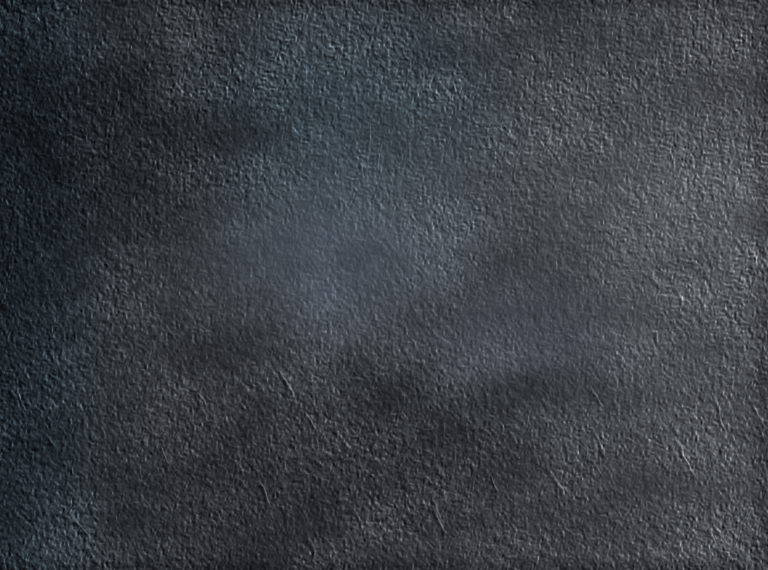
This texture is drawn by a Shadertoy shader. Its source:

```glsl
// Dark slate-blue painted canvas: broad cloudy tones under a fine embossed grain,
// with short raised scratches. Tones are soft glows plus fbm, grain is the slope
// of fine noise lit from the upper right, scratches are bent, tapered ridges.

float hash(vec2 p) {
    return fract(sin(dot(p, vec2(127.1, 311.7))) * 43758.5);
}

float noise(vec2 p) {
    vec2 i = floor(p), f = fract(p);
    f = f * f * (3.0 - 2.0 * f);
    return mix(mix(hash(i), hash(i + vec2(1, 0)), f.x),
               mix(hash(i + vec2(0, 1)), hash(i + vec2(1, 1)), f.x), f.y);
}

float fbm(vec2 p) {
    float sum = 0.0, amp = 0.5;
    for (int i = 0; i < 5; i++) {
        sum += amp * noise(p);
        p = mat2(1.6, 1.2, -1.2, 1.6) * p + 7.3;
        amp *= 0.5;
    }
    return sum;
}

// Soft elliptical spot, 1 at its centre
float glow(vec2 p, vec2 centre, vec2 radius) {
    vec2 d = (p - centre) / radius;
    return exp(-dot(d, d));
}

// Height of the paint surface: tiny pebbles, slightly taller than wide
float paintHeight(vec2 p) {
    p += 0.004 * vec2(noise(p * 75.0), noise(p * 75.0 + 31.0));
    return 0.65 * noise(p * vec2(215.0, 160.0))
         + 0.2 * noise(p * vec2(110.0, 80.0) + 17.0)
         + 0.45 * noise(p * vec2(330.0, 250.0) + 53.0);
}

// Lit ridges minus their shadows
float scratches(vec2 p, float aspect) {
    float light = 0.0;
    float width = max(0.0026, 0.8 / iResolution.y);
    for (int i = 0; i < 46; i++) {
        float id = float(i);
        float pick = hash(vec2(id, 1.7));
        vec2 centre = vec2(aspect * hash(vec2(id, 4.1)), 0.03 + 0.3 * pick);
        float lean = 0.25 + 0.4 * hash(vec2(id, 6.3));
        float bend = 5.0 * (hash(vec2(id, 8.9)) - 0.5);
        // A few curved marks sit in the upper middle
        if (i % 5 == 0) {
            centre = vec2(aspect * (0.38 + 0.25 * hash(vec2(id, 4.1))), 0.58 + 0.3 * pick);
            lean = 0.5 * hash(vec2(id, 6.3)) - 0.2;
            bend = 18.0 * (hash(vec2(id, 8.9)) - 0.4);
        }
        float halfLength = 0.015 + 0.03 * hash(vec2(id, 2.5));
        vec2 q = p - centre;
        q = mat2(cos(lean), -sin(lean), sin(lean), cos(lean)) * q;
        q.x += bend * q.y * q.y + 0.005 * (noise(p * 70.0) - 0.5);
        float taper = smoothstep(halfLength, halfLength * 0.3, abs(q.y));
        taper *= 0.4 + 0.9 * noise(p * 110.0 + id);
        float ridge = smoothstep(width, 0.0, abs(q.x));
        float shadow = smoothstep(width * 1.6, 0.0, abs(q.x + width * 1.8));
        float strength = 0.25 + 0.75 * pow(hash(vec2(id, 11.2)), 2.0);
        light += strength * taper * (ridge - 0.4 * shadow);
    }
    return light;
}

void mainImage(out vec4 fragColor, in vec2 fragCoord) {
    vec2 uv = fragCoord / iResolution.xy;
    float aspect = iResolution.x / iResolution.y;
    vec2 p = vec2(uv.x * aspect, uv.y);

    // Broad light and dark areas with cloudy borders
    float cloud = fbm(p * 3.2 + 4.0) - 0.48;
    float patches = fbm(p * vec2(9.0, 13.0) + 21.0) - 0.48;
    vec2 w = uv + 0.13 * vec2(cloud, patches);
    float smoothArea = max(glow(w, vec2(0.45, 0.53), vec2(0.2, 0.16)),
                           0.8 * glow(w, vec2(0.66, 0.4), vec2(0.2, 0.13)));
    float tone = 0.196 + 0.05 * smoothstep(0.0, 0.9, uv.x)
               + 0.085 * smoothArea
               + 0.11 * glow(w, vec2(0.93, 0.64), vec2(0.22, 0.16))
               + 0.03 * glow(w, vec2(0.5, 0.76), vec2(0.2, 0.18))
               + 0.04 * glow(w, vec2(0.9, 0.2), vec2(0.16, 0.2))
               - 0.06 * glow(w, vec2(0.14, 0.75), vec2(0.18, 0.18))
               - 0.03 * glow(w, vec2(0.5, 0.22), vec2(0.3, 0.15))
               + 0.09 * cloud + 0.13 * patches;

    // Edges fall into shade, most of all on the left
    tone *= mix(0.72, 1.0, smoothstep(-0.02, 0.12, uv.x));
    tone *= mix(0.8, 1.0, smoothstep(0.0, 0.03, min(1.0 - uv.x, min(uv.y, 1.0 - uv.y))));

    // Embossed grain, calmer on the smooth painted area
    float slope = paintHeight(p) - paintHeight(p + vec2(0.003, 0.0022));
    float rough = mix(1.0, 0.5, smoothArea) * (0.95 + 1.3 * patches);
    float grain = slope * 0.2 + 0.25 * max(slope, 0.0) * max(slope, 0.0);
    float threads = noise(p * vec2(260.0, 90.0)) - 0.5;

    // Clustered flecks where thin paint leaves dark pits and pale crumbs
    float flecks = noise(p * vec2(130.0, 110.0) + 9.0) + noise(p * vec2(240.0, 200.0)) - 1.0;
    tone += rough * (grain * (0.6 + 2.0 * tone) + 0.06 * flecks) + 0.03 * threads;
    tone += 0.26 * scratches(p, aspect);

    // Blue towards the left and upper middle, neutral grey to the lower right
    float blue = 0.6 * smoothstep(0.25, 0.0, w.x)
               + 0.55 * glow(w, vec2(0.45, 0.82), vec2(0.24, 0.24));
    vec3 tint = mix(vec3(0.99, 1.0, 1.01), vec3(0.95, 0.99, 1.08), smoothArea);
    tint = mix(tint, vec3(0.78, 1.0, 1.15), clamp(blue, 0.0, 1.0));
    vec3 color = max(tone, 0.05) * tint + vec3(0.0, 0.008, 0.016);
    fragColor = vec4(clamp(color, 0.0, 1.0), 1.0);
}
```
